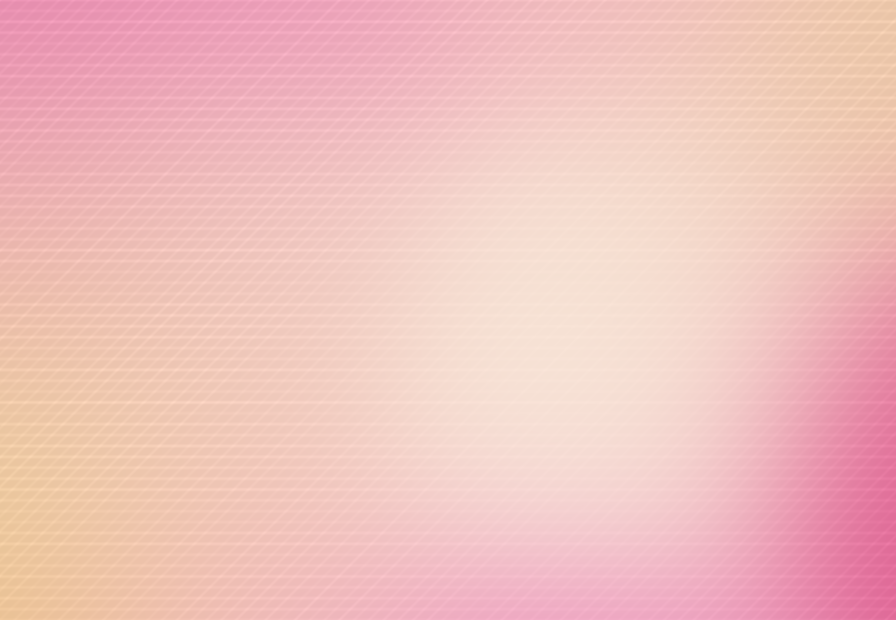
Write a WebGL 1 fragment shader that draws this background.

```glsl
precision highp float;
// Soft pastel blend of rose, cream and amber glows under a fine woven line texture.

uniform vec2 u_resolution;

// Glow colours
const vec3 ROSE = vec3(0.91, 0.52, 0.69);
const vec3 PINK = vec3(0.93, 0.60, 0.73);
const vec3 BLUSH = vec3(0.95, 0.74, 0.75);
const vec3 APRICOT = vec3(0.93, 0.79, 0.66);
const vec3 DUSTY = vec3(0.93, 0.70, 0.71);
const vec3 SHELL = vec3(0.945, 0.79, 0.765);
const vec3 STRAW = vec3(0.93, 0.82, 0.61);
const vec3 PEACH = vec3(0.955, 0.81, 0.74);
const vec3 CREAM = vec3(0.973, 0.91, 0.855);
const vec3 IVORY = vec3(0.96, 0.86, 0.80);
const vec3 MAGENTA = vec3(0.88, 0.38, 0.58);
const vec3 ORCHID = vec3(0.93, 0.57, 0.74);
const vec3 SALMON = vec3(0.95, 0.72, 0.75);
const vec3 AMBER = vec3(0.93, 0.76, 0.56);

// Shape and texture settings
const float ASPECT = 1.446;       // glow layout width over height
const float GLOW_RADIUS = 0.22;   // in canvas heights
const float LINE_ROWS = 57.0;     // horizontal lines per canvas height
const float DIAGONALS = 42.0;     // diagonal lines per canvas height
const float LINE_WIDTH = 0.16;    // share of the line spacing
const float ROW_STRENGTH = 0.045;
const float DIAGONAL_STRENGTH = 0.03;

float hash(float n) {
  return fract(sin(n * 127.1) * 43758.5453);
}

// Weighted colour in rgb, weight in a
vec4 glow(vec2 uv, vec2 center, vec3 color, float strength) {
  vec2 d = (uv - center) * vec2(ASPECT, 1.0) / GLOW_RADIUS;
  return vec4(color, 1.0) * strength * exp(-0.5 * dot(d, d));
}

// Normalised blend of all glows
vec3 background(vec2 uv) {
  vec4 sum = glow(uv, vec2(0.0, 1.05), ROSE, 1.0);
  sum += glow(uv, vec2(0.30, 1.10), PINK, 1.0);
  sum += glow(uv, vec2(0.65, 1.10), BLUSH, 1.0);
  sum += glow(uv, vec2(1.0, 0.85), APRICOT, 1.0);
  sum += glow(uv, vec2(0.0, 0.65), DUSTY, 1.0);
  sum += glow(uv, vec2(0.30, 0.60), SHELL, 1.0);
  sum += glow(uv, vec2(0.0, 0.30), STRAW, 1.0);
  sum += glow(uv, vec2(0.25, 0.30), PEACH, 1.0);
  sum += glow(uv, vec2(0.66, 0.36), CREAM, 2.2);
  sum += glow(uv, vec2(0.78, 0.55), IVORY, 1.0);
  sum += glow(uv, vec2(1.06, 0.25), MAGENTA, 1.8);
  sum += glow(uv, vec2(0.65, -0.20), ORCHID, 2.2);
  sum += glow(uv, vec2(0.30, -0.05), SALMON, 1.0);
  sum += glow(uv, vec2(0.0, -0.10), AMBER, 1.0);
  return sum.rgb / sum.a;
}

// Soft lines at whole values of t, each with its own strength
float lines(float t, float pixel) {
  float dist = abs(fract(t + 0.5) - 0.5);
  float variation = mix(0.4, 1.0, hash(floor(t + 0.5)));
  return variation * (1.0 - smoothstep(0.0, LINE_WIDTH + pixel, dist));
}

void main() {
  vec2 uv = gl_FragCoord.xy / u_resolution;
  vec2 p = gl_FragCoord.xy / u_resolution.y;
  float pixel = 1.0 / u_resolution.y;
  vec3 color = background(uv);

  // Line texture fades out over the bright centre
  vec2 fromCenter = (uv - vec2(0.66, 0.42)) * vec2(ASPECT, 1.0);
  float fade = mix(0.25, 1.0, smoothstep(0.1, 0.7, length(fromCenter)));
  float rows = lines(p.y * LINE_ROWS, pixel * LINE_ROWS) - 0.2;
  float diagonals = lines((p.x - p.y) * DIAGONALS, pixel * DIAGONALS) - 0.2;
  color += fade * (ROW_STRENGTH * rows + DIAGONAL_STRENGTH * diagonals);

  gl_FragColor = vec4(clamp(color, 0.0, 1.0), 1.0);
}
```
